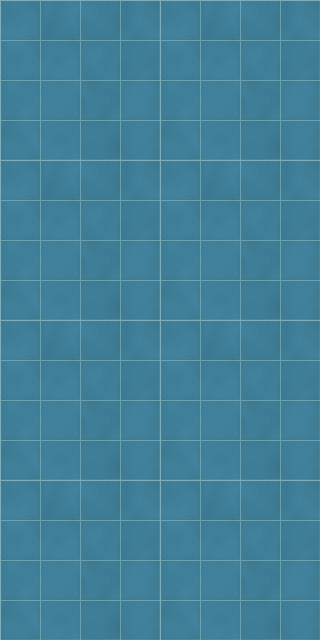
Write a Shadertoy shader that draws this texture.

```glsl
// Glazed blue square tiles with thin pale joints, soft clouding and fine grain.

const vec2 TILES = vec2(8.0, 16.0);  // tiles across and down
const float BLOCK = 4.0;             // tiles per side of a repeating block
const float GRAIN = 30.0;            // grain cells per tile side
const float TAU = 6.2831853;

const vec3 GLAZE = vec3(0.252, 0.503, 0.605);
const vec3 SHADE = vec3(0.215, 0.445, 0.520);
const vec3 JOINT = vec3(0.520, 0.680, 0.685);

vec2 hash22(vec2 p) {
    vec3 q = fract(p.xyx * vec3(0.1031, 0.1030, 0.0973));
    q += dot(q, q.yzx + 33.33);
    return fract((q.xx + q.yz) * q.zy);
}

// Distance to the nearest scattered point, repeating every period cells.
float cellular(vec2 p, float period) {
    vec2 cell = floor(p), local = fract(p);
    float nearest = 2.0;
    for (int y = -1; y <= 1; y++) {
        for (int x = -1; x <= 1; x++) {
            vec2 offset = vec2(x, y);
            vec2 point = offset + hash22(mod(cell + offset, period));
            nearest = min(nearest, length(point - local));
        }
    }
    return nearest;
}

// Layered, bent sines that repeat once per block; about -1 to 1.
float clouds(vec2 p) {
    vec2 q = p * TAU / BLOCK;
    float sum = 0.0, weight = 0.5;
    for (int i = 1; i <= 4; i++) {
        float f = float(i);
        vec2 bend = 1.1 * sin(q.yx * f + vec2(1.7, 4.1) * f);
        sum += weight * sin(q.x * (f + 1.0) + bend.x + f)
                      * cos(q.y * f + bend.y + 2.3 * f);
        weight *= 0.8;
    }
    return sum;
}

// Share of a pixel footprint covered by a band, separately on each axis.
vec2 bandCover(vec2 p, float period, float from, float to, vec2 footprint) {
    vec2 x = mod(p + 0.5, period) - 0.5;
    vec2 low = max(x - 0.5 * footprint, vec2(from));
    vec2 high = min(x + 0.5 * footprint, vec2(to));
    return clamp((high - low) / footprint, 0.0, 1.0);
}

vec3 glazeColor(vec2 p) {
    vec2 tile = mod(floor(p), BLOCK);
    vec2 toEdge = 0.5 - abs(fract(p) - 0.5);
    float rim = exp(-22.0 * min(toEdge.x, toEdge.y));
    float tone = hash22(tile + 7.0).x - 0.5;
    float grain = cellular(p * GRAIN, BLOCK * GRAIN) - 0.45;

    // Clouds, rim and tile tone darken the glaze; grain modulates it.
    float dark = 0.13 + 0.30 * clouds(p) + 0.30 * rim + 0.22 * tone;
    vec3 color = mix(GLAZE, SHADE, clamp(dark, -0.15, 0.8));
    return color * (1.0 + 0.09 * grain);
}

void mainImage(out vec4 fragColor, in vec2 fragCoord) {
    vec2 uv = fragCoord / iResolution.xy;
    vec2 p = vec2(uv.x, 1.0 - uv.y) * TILES;
    vec2 footprint = TILES / iResolution.xy;

    // Every tile has a fine joint; block borders are slightly wider.
    vec2 fine = bandCover(p, 1.0, 0.0, 0.018, footprint);
    vec2 wide = bandCover(p, BLOCK, -0.006, 0.026, footprint);
    vec2 joint = max(fine, wide);

    vec3 color = mix(glazeColor(p), JOINT, max(joint.x, joint.y));
    fragColor = vec4(color, 1.0);
}
```
